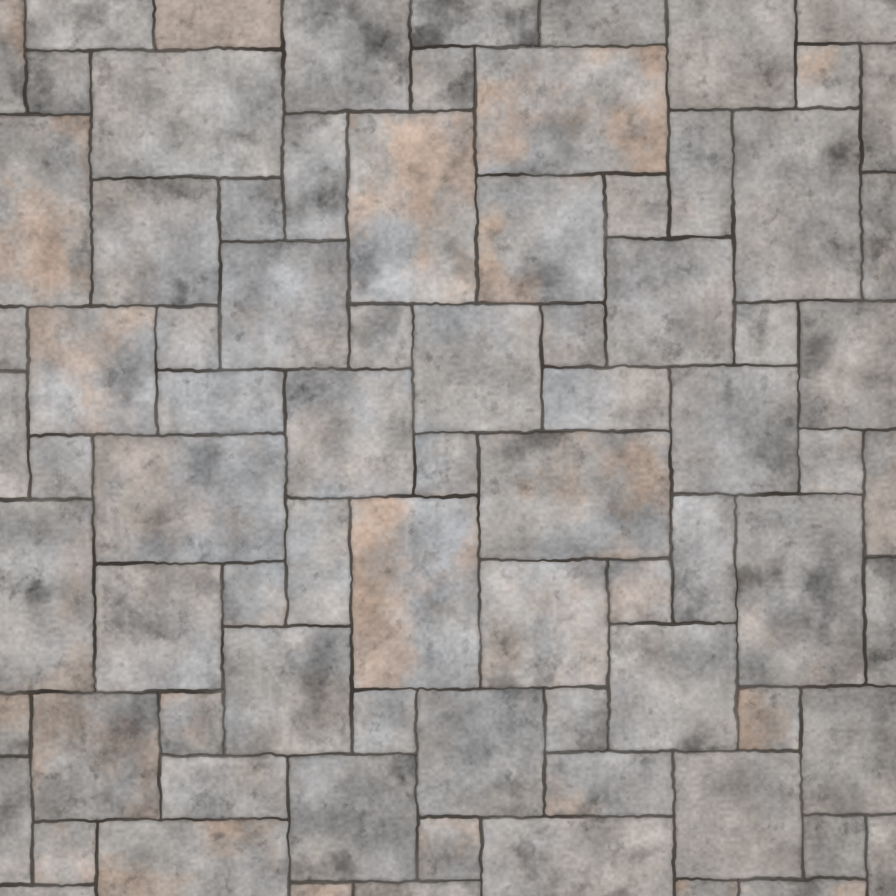
A Shadertoy shader for this texture:

```glsl
// Weathered grey stone paving: twelve slabs of mixed size in a repeating 6 by 6 unit layout.
#define UNITS 13.96               // paving units across the canvas
#define PERIOD 6.0                // units per repeat of the layout
#define ORIGIN vec2(1.40, 0.78)   // first repeat, in units from the top left
#define TILT 0.008                // slight rotation of the paving
#define JOINT 0.024               // half width of a joint, in units
#define WOBBLE 0.035              // unevenness of the slab edges
#define MOTTLE 0.34               // contrast of the stone clouding
#define GRAIN 0.11                // contrast of the fine surface grain
#define STONE_TONE 0.642          // mean brightness of clean stone
#define STONE_TINT vec3(1.026, 1.0, 0.977)
#define JOINT_COLOR vec3(0.23, 0.21, 0.19)

// Upper left corner and size of each slab, y pointing down
const vec2 CORNER[12] = vec2[12](
    vec2(0, 0), vec2(0, 2), vec2(2, 2), vec2(2, 3), vec2(3, 1), vec2(4, 1),
    vec2(4, 4), vec2(5, 4), vec2(1, 4), vec2(1, 5), vec2(3, 5), vec2(5, 0));
const vec2 SIZE[12] = vec2[12](
    vec2(3, 2), vec2(2, 2), vec2(1, 1), vec2(2, 2), vec2(1, 2), vec2(2, 3),
    vec2(1, 1), vec2(2, 2), vec2(1, 1), vec2(2, 1), vec2(2, 2), vec2(1, 1));

float hash(vec2 p) {
    return fract(sin(dot(p, vec2(127.1, 311.7))) * 43758.545);
}

float noise(vec2 p) {
    vec2 i = floor(p), f = fract(p);
    f = f * f * (3.0 - 2.0 * f);
    return mix(mix(hash(i), hash(i + vec2(1, 0)), f.x),
               mix(hash(i + vec2(0, 1)), hash(i + vec2(1, 1)), f.x), f.y);
}

float fbm(vec2 p) {
    float sum = 0.0, amp = 0.5;
    for (int i = 0; i < 5; i++) {
        sum += amp * noise(p);
        p = mat2(1.6, 1.2, -1.2, 1.6) * p + 17.3;
        amp *= 0.55;
    }
    return sum / 1.055;
}

// Depth inside a slab with softly rounded corners
float slabDepth(vec2 local, vec2 size) {
    const float radius = 0.06;
    vec2 q = abs(local - 0.5 * size) - 0.5 * size + radius;
    return radius - length(max(q, 0.0)) - min(max(q.x, q.y), 0.0);
}

// Finds the slab under p; returns its depth and a seed unique to that slab
float findSlab(vec2 p, out vec2 seed) {
    float depth = 0.0;
    seed = vec2(0.0);
    for (int i = 0; i < 12; i++) {
        vec2 offset = p - CORNER[i];
        vec2 local = mod(offset, PERIOD);
        if (all(lessThan(local, SIZE[i]))) {
            depth = slabDepth(local, SIZE[i]);
            seed = floor(offset / PERIOD) * 7.0 + CORNER[i] + 31.0;
        }
    }
    return depth;
}

vec3 stoneColor(vec2 p, vec2 seed, float glow) {
    vec2 q = p + 40.0 * vec2(hash(seed), hash(seed + 5.7));
    float cloud = fbm(q * 1.7);
    float stain = smoothstep(0.53, 0.78, fbm(q * 1.25 + 60.0));
    float speck = smoothstep(0.60, 0.85, fbm(q * 5.0 + 23.0));
    float streak = noise(mat2(7.0, 11.0, -13.0, 9.0) * q);
    float grain = 0.6 * noise(q * 19.0) + 0.4 * streak - 0.5;

    float tone = STONE_TONE + 0.07 * (hash(seed + 2.3) - 0.5) + 0.05 * (glow - 0.5);
    tone += MOTTLE * (cloud - 0.5) + GRAIN * grain;
    tone -= stain * mix(0.07, 0.20, hash(seed + 9.1)) + 0.10 * speck;

    // Rust and blue-grey casts drift across each slab
    float rust = smoothstep(0.45, 0.95, hash(seed + 3.9));
    rust = (0.2 + 0.8 * rust) * smoothstep(0.42, 0.68, fbm(q * 0.9 + 11.0));
    float cool = glow * smoothstep(0.30, 0.65, fbm(q * 0.8 + 83.0));
    vec3 color = tone * STONE_TINT;
    color *= mix(vec3(1.0), vec3(1.07, 0.97, 0.90), rust);
    return color * mix(vec3(1.0), vec3(0.97, 1.005, 1.045), cool);
}

void mainImage(out vec4 fragColor, in vec2 fragCoord) {
    vec2 uv = fragCoord / iResolution.y;
    float pixel = UNITS / iResolution.y;
    vec2 p = vec2(uv.x, 1.0 - uv.y) * UNITS - ORIGIN;
    p += TILT * vec2(-p.y, p.x);

    // Uneven, chipped slab outlines
    vec2 bend = vec2(noise(p * 3.0), noise(p * 3.0 + 50.0)) - 0.5;
    vec2 chip = vec2(noise(p * 11.0 + 9.0), noise(p * 11.0 + 70.0)) - 0.5;
    vec2 seed;
    float depth = findSlab(p + WOBBLE * (bend + 0.8 * chip), seed);

    float glow = 1.0 - smoothstep(0.05, 0.75, length(uv - vec2(0.42, 0.5)));
    vec3 color = stoneColor(p, seed, glow);

    // Worn pale rim, then soft shade falling into the joint
    float wear = noise(p * 1.6 + 33.0);
    color += 0.035 * wear * smoothstep(0.03, 0.07, depth) * (1.0 - smoothstep(0.08, 0.17, depth));
    color *= 1.0 - 0.22 * exp(-depth * 22.0);

    // Joint varies in width and darkness along its length
    float width = JOINT * mix(0.5, 1.5, noise(p * 2.3 + 12.0));
    float joint = 1.0 - smoothstep(width - pixel, width + pixel, depth);
    color = mix(color, JOINT_COLOR, joint * mix(0.40, 1.0, noise(p * 1.4 + 90.0)));
    fragColor = vec4(clamp(color, 0.0, 1.0), 1.0);
}
```
